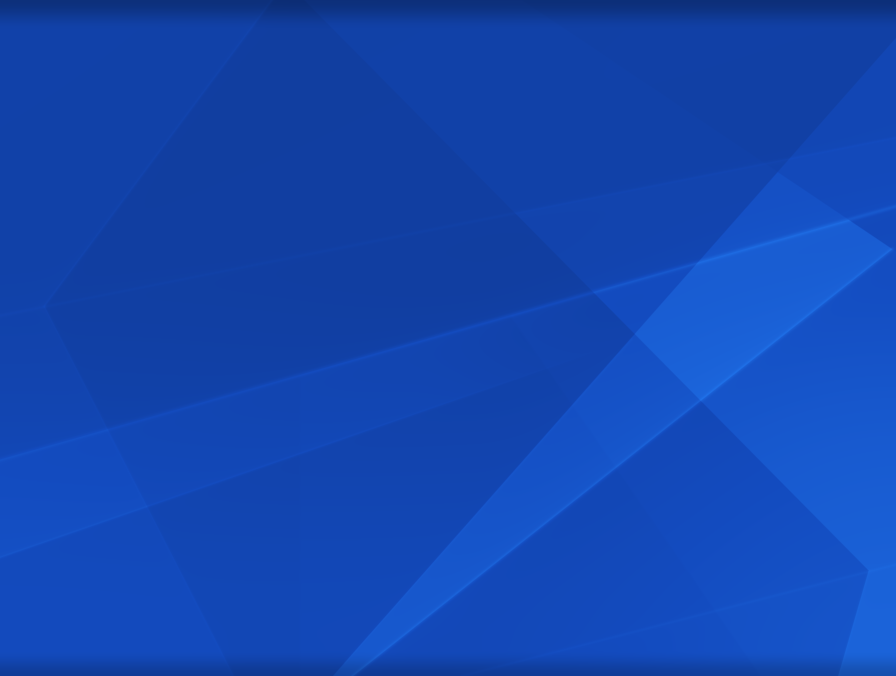
Give the GLSL for this background, as a Shadertoy shader.

```glsl
// Abstract blue backdrop of overlapping translucent facets with glowing edges.

const vec3 DEEP = vec3(0.063, 0.232, 0.605);
const vec3 MID  = vec3(0.075, 0.295, 0.750);
const vec3 GLOW = vec3(0.110, 0.405, 0.870);

// Signed distance to the line a-b, positive on its left.
float side(vec2 p, vec2 a, vec2 b) {
    vec2 d = normalize(b - a), q = p - a;
    return d.x * q.y - d.y * q.x;
}

// Antialiased coverage of a half plane.
float cover(float d, float soft) {
    return smoothstep(-soft, soft, d);
}

// Thin bright ridge with a faint halo, limited to the segment a-b.
float ridge(vec2 p, vec2 a, vec2 b, float width) {
    vec2 q = p - a, s = b - a;
    float d = length(q - s * clamp(dot(q, s) / dot(s, s), 0.0, 1.0));
    return exp(-d * d / (width * width)) + 0.22 * exp(-d / (width * 5.0));
}

// Three-stop blue ramp.
vec3 ramp(float t) {
    t = clamp(t, -0.1, 1.15);
    return t < 0.5 ? mix(DEEP, MID, t * 2.0) : mix(MID, GLOW, t * 2.0 - 1.0);
}

// Slow tonal drift from layered sines.
float drift(vec2 p) {
    return sin(p.x * 5.0 + 2.0 * sin(p.y * 4.0)) * sin(p.y * 6.0 - p.x * 2.0);
}

void mainImage(out vec4 fragColor, in vec2 fragCoord) {
    vec2 p = fragCoord / iResolution.y;
    float soft = max(0.0012, 0.8 / iResolution.y);

    // Corners shared by the facets
    vec2 leftTip = vec2(0.066, 0.547), rightTip = vec2(1.285, 0.156);
    vec2 apex = vec2(1.320, 0.6315), beamFoot = vec2(0.5225, 0.0);
    vec2 topLeft = vec2(0.403, 1.0), topRight = vec2(0.450, 1.0);
    vec2 footLeft = vec2(0.346, 0.0), footRight = vec2(1.240, 0.0);

    // Long sweeping lines
    vec2 mainA = vec2(0.0, 0.320), mainB = vec2(1.329, 0.6955);
    vec2 lowA = vec2(0.0, 0.175), lowB = vec2(0.934, 0.498);
    vec2 highA = vec2(0.0, 0.533), highB = vec2(1.329, 0.7976);
    vec2 baseA = vec2(0.683, 0.0), baseB = vec2(1.329, 0.166);
    vec2 beamA = vec2(0.510, 0.020), beamB = vec2(1.329, 0.948);
    vec2 foldA = vec2(0.761, 0.524), foldB = vec2(1.125, 0.0);

    // Half-plane masks
    float belowMain = cover(-side(p, mainA, mainB), soft);
    float aboveLow  = cover(side(p, lowA, lowB), soft);
    float belowHigh = cover(-side(p, highA, highB), soft);
    float belowBase = cover(-side(p, baseA, baseB), soft);
    float aboveBeam = cover(side(p, beamFoot, apex), soft);
    float belowRoof = cover(-side(p, vec2(0.772, 1.0), apex), soft);
    float rightBeam = cover(-side(p, beamA, beamB), soft);
    float rightFold = cover(side(p, foldA, foldB), soft * 2.0);
    float rightSeam = cover(p.x - 0.444, soft * 2.0);
    float rightHalf = cover(-side(p, rightTip, topRight), soft);
    float quad = min(
        min(side(p, topLeft, leftTip), side(p, leftTip, footLeft)),
        min(side(p, rightTip, topRight), side(p, footRight, rightTip)));
    float shade = cover(quad, soft);

    // Base light, brighter toward the bottom and the right
    float t = mix(0.47, 0.19, smoothstep(0.05, 0.65, p.y));
    t += 0.2 * smoothstep(0.7, 1.33, p.x) * smoothstep(0.8, 0.3, p.y);
    t += 0.012 * drift(p);

    // Overlapping facets
    t -= 0.10 * shade;
    t += 0.12 * belowMain * aboveLow * smoothstep(0.95, 0.6, p.x);
    t += 0.03 * belowMain * rightSeam;
    t += 0.07 * belowHigh * rightHalf * (1.0 - belowMain);
    t -= 0.04 * (1.0 - belowRoof) * (1.0 - rightBeam);
    t += 0.16 * (1.0 - belowRoof) * rightBeam;
    t += 0.31 * rightBeam * aboveBeam * belowRoof;
    t += 0.21 * belowMain * belowRoof * max(rightHalf, (1.0 - shade) * step(0.9, p.x));
    t += 0.04 * rightFold * belowMain * shade;
    t += 0.02 * belowBase;

    // Glowing edges
    float right = smoothstep(0.1, 1.0, p.x);
    t += mix(0.13, 0.24, right) * ridge(p, mainA, mainB, 0.0032);
    t += 0.10 * ridge(p, lowA, lowB, 0.0020) * smoothstep(0.95, 0.4, p.x);
    t += 0.06 * ridge(p, highA, highB, 0.0022);
    t += 0.20 * ridge(p, beamFoot, apex, 0.0028);
    t += 0.07 * ridge(p, baseA, baseB, 0.0022);
    t += 0.05 * ridge(p, beamA, lowB, 0.0020);
    t += 0.08 * ridge(p, topLeft, leftTip, 0.0020);
    t += 0.04 * ridge(p, leftTip, footLeft, 0.0020);
    t += 0.05 * ridge(p, footRight, rightTip, 0.0020);

    // Dark bands along the top and bottom borders
    float border = 0.27 * smoothstep(0.045, 0.0, 1.0 - p.y)
                 + 0.20 * smoothstep(0.038, 0.0, p.y);
    fragColor = vec4(ramp(t) * (1.0 - border), 1.0);
}
```
